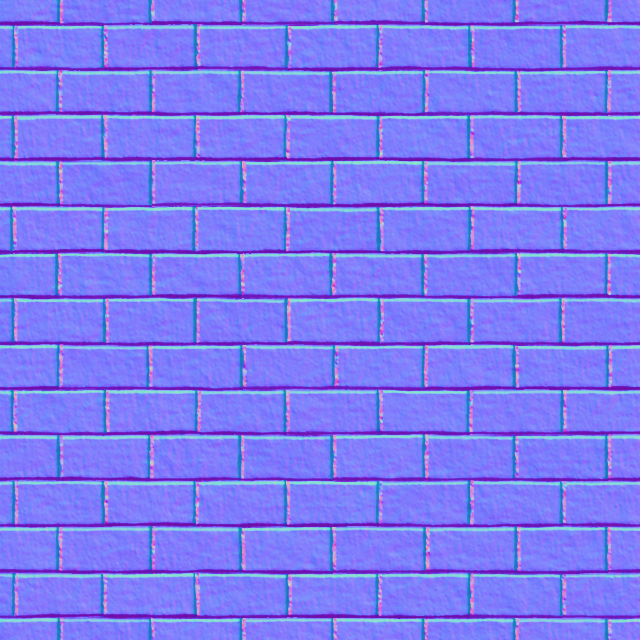
This texture map is drawn by a Shadertoy shader. Its source:

```glsl
// Tangent-space normal map of a running-bond brick wall, 7 bricks by 14 courses.
// Brick edges add slopes along jittered joints; the rough faces come from
// wrapping cellular bumps. The summed slope is packed as a unit normal.

const float TAU = 6.2831853;

vec3 hash3(vec2 cell) {
    vec3 p = fract(cell.xyx * vec3(0.1031, 0.1030, 0.0973));
    p += dot(p, p.yxz + 33.33);
    return fract((p.xxy + p.yzz) * p.zyx);
}

// Slope of randomly signed round bumps, one per cell, wrapping at the borders
vec2 bumpSlope(vec2 uv, vec2 cells) {
    vec2 p = uv * cells, base = floor(p), slope = vec2(0.0);
    for (int y = -1; y <= 1; y++)
    for (int x = -1; x <= 1; x++) {
        vec2 cell = base + vec2(x, y);
        vec3 h = hash3(mod(cell, cells));
        vec2 d = p - cell - h.xy;
        slope += (h.z - 0.5) * d * exp(-4.0 * dot(d, d));
    }
    return slope * cells / max(cells.x, cells.y);
}

// Soft stripe; distances are in thousandths of the canvas
float band(float d, float center, float halfWidth) {
    float soft = max(1.8, 800.0 / iResolution.y);
    return 1.0 - smoothstep(halfWidth - soft, halfWidth + soft, abs(d - center));
}

void mainImage(out vec4 fragColor, in vec2 fragCoord) {
    vec2 uv = fragCoord / iResolution.xy;

    // Face grain: upright streaks, flat scratches, fine pitting and broad dents
    vec2 pits = bumpSlope(uv, vec2(230.0, 190.0));
    vec2 grain = 1.0 * bumpSlope(uv, vec2(150.0, 64.0))
               + 0.8 * bumpSlope(uv, vec2(56.0, 104.0)) + 0.9 * pits;
    vec2 dents = 0.45 * bumpSlope(uv, vec2(34.0, 30.0));

    // Nearest bed joint, slightly wavy and shifted per course
    float y = uv.y * 14.0 + 0.53;
    float bed = round(y);
    float bedId = mod(bed, 14.0);
    float dy = (y - bed) * 1000.0 / 14.0;
    dy += 2.6 * (hash3(vec2(bedId, 71.0)).x - 0.5) + 5.0 * grain.y;
    dy += 0.6 * sin(TAU * 3.0 * uv.x + bedId * 2.3) + 0.3 * sin(TAU * 13.0 * uv.x + bedId * 5.1);
    float course = mod(bed - step(dy, 0.0), 14.0);

    // Nearest head joint in this course, staggered by half a brick
    float x = uv.x * 7.0 - 0.15 - 0.5 * (1.0 - mod(course, 2.0));
    float head = round(x);
    vec3 headRand = hash3(vec2(mod(head, 7.0), course + 30.0));
    float dx = (x - head) * 1000.0 / 7.0 + 4.5 * (headRand.x - 0.5) + 7.0 * grain.x;
    dx += (headRand.y - 0.5) * 2.0 * (fract(y) - 0.5);
    float column = head - step(dx, 0.0);
    vec3 brick = hash3(vec2(mod(column, 7.0), course));

    // Each brick sits a little askew, so its long edges step at the heads
    float along = x - column - 0.5;
    float bottomShift = 1.6 * (brick.x - 0.5) + 2.0 * (brick.z - 0.5) * along;
    float topShift = 1.2 * (brick.y - 0.5) + 1.6 * (brick.x - 0.5) * along;
    float swell = 0.4 * sin(TAU * 9.0 * uv.x + bedId * 3.7);

    // Edge masks, varying in width and strength from brick to brick
    float bottomEdge = band(dy, 2.4 + bottomShift, 1.7 + 0.7 * brick.y + swell);
    float topEdge = band(dy, -3.8 + topShift, 1.6 + 0.6 * brick.z);
    float rightEdge = band(dx, -2.3, 1.7 + 0.4 * headRand.y) * (1.0 - bottomEdge);
    float leftEdge = band(dx, 2.4, 1.9 + 0.6 * headRand.z) * (1.0 - bottomEdge);
    float rightSkirt = band(dx, -4.5, 3.2) * (1.0 - bottomEdge);
    float bottomSkirt = band(dy, 5.5 + bottomShift, 2.5) * (1.0 - bottomEdge);
    topEdge *= (1.0 - 0.8 * max(leftEdge, rightEdge)) * mix(0.75, 1.05, brick.y);

    // Combined slope: faces, four bevels, crumbly left edges
    vec2 slope = grain + dents + 0.04 * (brick.xy - 0.5) - vec2(0.0, 0.015);
    slope += bottomEdge * vec2(-0.28, -1.75) * mix(0.8, 1.15, brick.z);
    slope += topEdge * vec2(0.1, 1.2) + bottomSkirt * vec2(-0.06, -0.1);
    slope += rightEdge * vec2(-1.2, -0.08) + rightSkirt * vec2(-0.22, 0.04);
    slope += leftEdge * (vec2(1.05, 0.08) + 5.0 * grain + 2.0 * pits);

    // Unit normal, a little darker inside the joints
    vec3 color = 0.5 + 0.5 * normalize(vec3(slope, 1.0));
    color.b -= 0.06 * max(bottomEdge, rightEdge) + 0.01;
    fragColor = vec4(color, 1.0);
}
```
